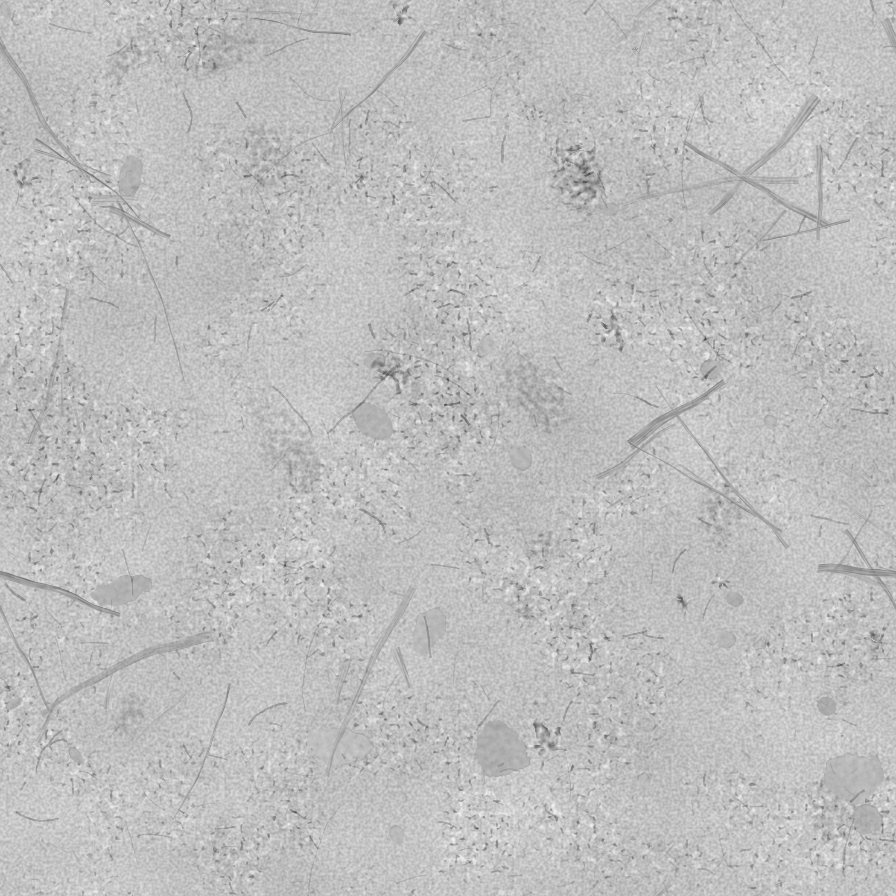
Give the GLSL for this texture, as a three.js fragment shader.

```glsl
varying vec2 vUv;

const float TAU = 6.2832;
const float EDGE = 0.001;           // softness of drawn edges
const float GROUND = 0.758;         // base grey of the soil
const float MOTTLE = 0.085;         // broad tonal drift
const float GRAIN = 0.115;          // finest sandy grain
const float CRUMB = 0.1;            // coarser crumbs in rough areas
const float CRACK_DEPTH = 0.06;
const float PIT_DEPTH = 0.23;
const float CHIP_LIGHT = 0.09;
const float STRAW_DARK = 0.53;
const float STRAW_LIGHT = 0.71;
const float STONE_DARK = 0.64;
const float STONE_LIGHT = 0.75;
const float FIBRE_WIDTH = 0.0003;
const int STRAWS = 45;
const int STONES = 22;
const int STAINS = 12;
const int SPRIGS = 12;

vec2 hash2(vec2 p) {
  vec3 h = fract(p.xyx * vec3(0.1031, 0.1030, 0.0973));
  h += dot(h, h.yzx + 33.33);
  return fract((h.xx + h.yz) * h.zy);
}

vec2 gradientAt(vec2 cell) {
  float a = TAU * hash2(cell).x;
  return vec2(cos(a), sin(a));
}

float gradientNoise(vec2 p) {
  vec2 i = floor(p), f = p - i;
  vec2 u = f * f * f * (f * (f * 6.0 - 15.0) + 10.0);
  vec2 e = vec2(1.0, 0.0);
  float low = mix(dot(gradientAt(i), f), dot(gradientAt(i + e), f - e), u.x);
  float high = mix(dot(gradientAt(i + e.yx), f - e.yx), dot(gradientAt(i + 1.0), f - 1.0), u.x);
  return mix(low, high, u.y);
}

float fbm(vec2 p) {
  float sum = 0.0, gain = 0.6;
  for (int i = 0; i < 4; i++) {
    sum += gain * gradientNoise(p);
    p = p * 2.03 + 11.7;
    gain *= 0.6;
  }
  return sum;
}

vec2 turn(vec2 p, float a) {
  return vec2(cos(a) * p.x + sin(a) * p.y, cos(a) * p.y - sin(a) * p.x);
}

// Shortest offset on a canvas that wraps around
vec2 wrapped(vec2 d) { return fract(d + 0.5) - 0.5; }

// Short curved hairs scattered one per cell
float fibres(vec2 p, float cells, float density) {
  vec2 g = p * cells, id = floor(g);
  float ink = 0.0;
  for (int j = -1; j <= 1; j++) for (int i = -1; i <= 1; i++) {
    vec2 cell = id + vec2(float(i), float(j));
    vec2 h = hash2(cell + cells), k = hash2(cell + cells * 3.0 + 17.0);
    vec2 q = turn(g - cell - h, TAU * k.x);
    q.y += (h.x - 0.5) * 0.9 * q.x * q.x;
    float reach = mix(0.1, 0.65, k.y * k.y);
    float width = FIBRE_WIDTH * cells * (0.4 + 2.4 * h.y * h.y);
    float d = max(abs(q.y) - width, abs(q.x) - reach);
    float present = step(fract(h.x * 7.0 + k.y * 13.0), density);
    ink = max(ink, present * (0.25 + 0.75 * h.y) * smoothstep(EDGE * cells, 0.0, d));
  }
  return ink;
}

// Sandy soil with cracks, pits and pale chips where it is rough
float soil(vec2 p, float rough) {
  float tone = GROUND + MOTTLE * fbm(p * 5.0);
  tone += GRAIN * gradientNoise(p * 307.0) + 0.5 * GRAIN * gradientNoise(p * 163.0 + 40.0);
  tone += CRUMB * rough * fbm(p * 55.0 + 9.0);
  tone -= CRACK_DEPTH * rough * smoothstep(0.06, 0.0, abs(fbm(p * 24.0 + 33.0)));
  tone -= PIT_DEPTH * rough * smoothstep(0.24, 0.5, gradientNoise(p * 165.0 + 70.0));
  tone += CHIP_LIGHT * rough * smoothstep(0.12, 0.4, gradientNoise(p * 135.0 + 130.0));
  return tone;
}

void main() {
  vec2 p = vUv;
  float rough = smoothstep(-0.25, 0.3, fbm(p * 7.0 + 50.0));
  float tone = soil(p, rough);
  float ragged = fbm(p * 28.0), grit = gradientNoise(p * 140.0 + 5.0);

  // Gritty dark stains
  for (int i = 0; i < STAINS; i++) {
    vec2 h = hash2(vec2(float(i), 3.0)), k = hash2(vec2(float(i), 19.0));
    vec2 q = turn(wrapped(p - h), TAU * k.x) / mix(vec2(0.018, 0.012), vec2(0.06, 0.03), k.y);
    float mask = smoothstep(0.25, -0.25, length(q) - 1.0 + 1.1 * ragged);
    tone -= mask * (0.05 + 0.16 * grit + 0.12 * ragged);
  }

  // Smooth flat stones and leaf scraps with a shaded rim
  for (int i = 0; i < STONES; i++) {
    vec2 h = hash2(vec2(float(i), 41.0)), k = hash2(vec2(float(i), 67.0));
    float size = mix(0.008, 0.036, k.y * k.y);
    vec2 q = turn(wrapped(p - h), TAU * k.x) / (size * vec2(1.0, mix(0.45, 0.95, h.x)));
    float d = (length(q) - 1.0 + 0.6 * ragged + 0.4 * gradientNoise(p * 18.0)) * size;
    float face = mix(STONE_DARK, STONE_LIGHT, fract(k.x * 9.0)) + 0.08 * grit + 0.06 * ragged;
    tone = mix(tone, face, 0.75 * smoothstep(EDGE, -EDGE, d));
    tone -= 0.07 * smoothstep(2.0 * EDGE, 0.0, abs(d)) * smoothstep(-0.6, 0.8, q.x);
  }

  // Fine hairs and root threads, bent by the ground
  vec2 bent = p + 0.004 * vec2(ragged, gradientNoise(p * 30.0 + 60.0));
  tone -= 0.15 * fibres(bent, 9.0, 0.5);
  tone -= 0.17 * fibres(bent + 0.37, 24.0, 0.35);
  tone -= 0.22 * fibres(bent + 0.71, 62.0, 0.25) * (0.2 + 0.8 * rough);

  // Straws, gathered in loose groups of three
  for (int i = 0; i < STRAWS; i++) {
    float n = float(i), group = floor(n / 3.0);
    vec2 h = hash2(vec2(n, 83.0)), k = hash2(vec2(n, 107.0)), g = hash2(vec2(group, 131.0));
    vec2 centre = g + 0.11 * (h - 0.5);
    vec2 q = turn(wrapped(p - centre), TAU * fract(g.x * 5.0 + g.y * 3.0) + 1.5 * (k.x - 0.5));
    float reach = mix(0.02, 0.12, k.y * k.y);
    q.y += (h.x - 0.5) * 2.5 * q.x * q.x + 0.006 * gradientNoise(vec2(q.x * 18.0, n));
    float width = mix(0.0008, 0.0046, h.y * h.y) * (1.0 - 0.4 * q.x / reach);
    float d = max(abs(q.y) - width + 0.0012 * ragged, abs(q.x) - reach);
    float side = clamp(q.y / width, -1.0, 1.0);
    float stalk = mix(STRAW_DARK, STRAW_LIGHT, fract(k.x * 7.0)) - 0.07 * side * side * side;
    stalk += 0.24 * gradientNoise(vec2(q.x * 35.0, q.y * 520.0 + n)) + 0.06 * grit;
    tone = mix(tone, stalk, mix(0.4, 0.9, h.x) * smoothstep(EDGE, -0.3 * EDGE, d));
  }

  // Dark torn sprigs
  for (int i = 0; i < SPRIGS; i++) {
    vec2 h = hash2(vec2(float(i), 151.0)), k = hash2(vec2(float(i), 173.0));
    vec2 q = wrapped(p - h) + 0.022 * vec2(ragged, gradientNoise(p * 55.0 + 20.0));
    float lobe = pow(abs(cos(2.5 * atan(q.y, q.x + 0.00001) + TAU * k.x)), 2.0);
    float d = length(q) - mix(0.006, 0.024, k.y) * (0.25 + 0.75 * lobe);
    tone -= smoothstep(2.0 * EDGE, -3.0 * EDGE, d) * (0.12 + 0.45 * grit);
  }

  gl_FragColor = vec4(vec3(clamp(tone, 0.08, 0.93)), 1.0);
}
```
